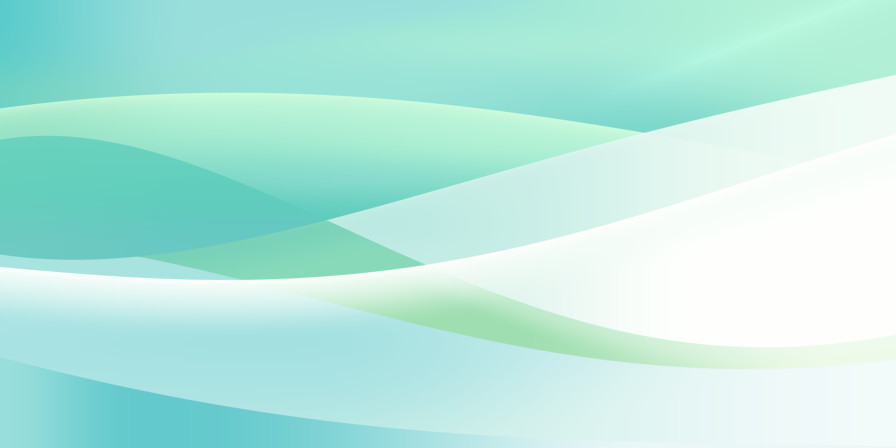
Write a WebGL 1 fragment shader that draws this background.

```glsl
precision highp float;
// Overlapping translucent ribbons in aqua, mint and white.
// Each edge is a smooth quartic curve of x; soft-edged layers are painted
// from back to front, shaded by the distance below their upper edge.

uniform vec2 u_resolution;

const vec3 AQUA = vec3(0.33, 0.79, 0.79);
const vec3 TEAL = vec3(0.36, 0.79, 0.74);
const vec3 SKY = vec3(0.60, 0.87, 0.86);
const vec3 MINT = vec3(0.71, 0.95, 0.84);
const vec3 GREEN = vec3(0.53, 0.85, 0.73);
const vec3 LEAF = vec3(0.62, 0.87, 0.69);
const vec3 PALE = vec3(0.78, 0.93, 0.90);
const vec3 MILK = vec3(0.94, 0.985, 0.96);
const vec3 WHITE = vec3(0.995, 1.0, 0.99);

// Quartic through heights at x = 0, 1/4, 1/2, 3/4 and 1 (Newton form).
float curve(float x, float a, float b, float c, float d, float e) {
  float t = 4.0 * x;
  float d2 = a - 2.0 * b + c;
  float d3 = -a + 3.0 * b - 3.0 * c + d;
  float d4 = a - 4.0 * b + 6.0 * c - 4.0 * d + e;
  return a + t * (b - a + (t - 1.0) / 2.0 * (d2
       + (t - 2.0) / 3.0 * (d3 + (t - 3.0) / 4.0 * d4)));
}

// Antialiased coverage of the side where depth is positive.
float cover(float depth, float soft) {
  return smoothstep(-soft, soft, depth);
}

// Light that fades on both sides of an edge.
float glow(float depth, float width) {
  return exp(-abs(depth) / width);
}

// Soft round spot, 1 at its centre.
float spot(vec2 p, vec2 centre, vec2 radius) {
  vec2 q = (p - centre) / radius;
  return exp(-dot(q, q));
}

vec3 backdrop(vec2 p) {
  vec3 col = mix(AQUA, SKY, smoothstep(-0.05, 0.22, p.x));
  float ribbon = 0.83 + 0.34 * (p.x - 0.12);
  float veil = smoothstep(0.02, -0.01, p.y - ribbon) * smoothstep(0.1, 0.3, p.x);
  col = mix(col, vec3(0.60, 0.90, 0.83), 0.55 * veil);
  col = mix(col, MINT, 0.85 * smoothstep(0.5, 0.95, p.x + 0.7 * (p.y - 0.9)));
  col = mix(col, MINT, 0.5 * spot(p, vec2(0.58, 0.90), vec2(0.22, 0.06)));
  col = mix(col, GREEN, 0.5 * spot(p, vec2(0.05, 0.78), vec2(0.16, 0.08)));
  col = mix(col, TEAL, 0.5 * spot(p, vec2(0.73, 0.70), vec2(0.20, 0.09)));
  float streak = glow(p.y - 0.82 - 0.75 * (p.x - 0.72), 0.035);
  return col + 0.04 * streak * smoothstep(0.6, 0.8, p.x);
}

// Mint upper leaf, with a darker fold on its left.
vec3 upperLeaf(vec2 p, float depth, float foldDepth, float soft) {
  vec3 col = mix(MINT, TEAL, smoothstep(0.0, 0.32, depth));
  col = mix(col, MINT, 0.6 * spot(p, vec2(0.55, 0.70), vec2(0.22, 0.06)));
  col = mix(col, GREEN, 0.6 * smoothstep(0.25, 0.0, p.x));
  col = mix(col, SKY, 0.3 * spot(p, vec2(0.38, 0.60), vec2(0.13, 0.035)));
  vec3 fold = mix(vec3(0.35, 0.80, 0.73), vec3(0.42, 0.78, 0.77),
                  smoothstep(0.60, 0.44, p.y));
  col = mix(col, fold, 0.75 * cover(foldDepth, soft));
  return mix(col, vec3(0.86, 1.0, 0.88), 0.65 * glow(depth, 0.022));
}

// Rising translucent band, green where the fold lies behind it.
vec3 risingBand(vec2 p, float depth, float leafDepth, float foldDepth,
                float rimDepth, float soft) {
  vec3 col = mix(PALE, MILK, smoothstep(0.50, 0.98, p.x));
  col = mix(col, SKY, 0.25 * spot(p, vec2(0.42, 0.50), vec2(0.12, 0.08)));
  col = mix(col, MILK, 0.6 * cover(leafDepth, soft) * smoothstep(0.6, 0.9, p.x));
  vec3 green = mix(vec3(0.47, 0.82, 0.72), GREEN, smoothstep(0.0, 0.10, depth));
  col = mix(col, green, cover(foldDepth, soft));
  col = mix(col, vec3(0.66, 0.89, 0.88), cover(rimDepth, soft));
  return mix(col, WHITE, 0.25 * glow(depth, 0.008) * smoothstep(0.2, 0.6, p.x));
}

// Broad lower sheet: aqua on the left, a white petal with a green rim.
vec3 lowerSheet(vec2 p, float depth, float foldDepth, float rimDepth, float soft) {
  vec3 sheet = mix(vec3(0.67, 0.89, 0.89), PALE, smoothstep(0.22, 0.45, depth));
  sheet = mix(sheet, vec3(0.62, 0.87, 0.87), 0.6 * spot(p, vec2(0.28, 0.24), vec2(0.24, 0.06)));
  sheet = mix(sheet, vec3(0.95, 0.98, 0.98), smoothstep(0.35, 1.0, p.x));
  vec3 petal = mix(vec3(0.86, 0.95, 0.92), WHITE, smoothstep(0.50, 0.78, p.x));
  vec3 green = mix(LEAF, vec3(0.93, 0.98, 0.90), smoothstep(0.56, 0.95, p.x));
  green = mix(green, MILK, 0.4 * smoothstep(0.07, 0.0, foldDepth));
  petal = mix(petal, green, cover(foldDepth, soft));
  vec3 col = mix(petal, sheet, cover(rimDepth, soft));
  col = mix(col, MILK, 0.7 * smoothstep(0.13, 0.02, depth));
  return mix(col, WHITE, glow(depth, 0.03));
}

void main() {
  vec2 p = gl_FragCoord.xy / u_resolution;
  float soft = 0.8 / u_resolution.y;

  // Depth below each edge.
  float leaf = curve(p.x, 0.758, 0.793, 0.766, 0.693, 0.607) - p.y;
  float band = curve(p.x, 0.432, 0.456, 0.583, 0.719, 0.833) - p.y;
  float fold = curve(p.x, 0.688, 0.607, 0.388, 0.240, 0.253) - p.y;
  float sweep = curve(p.x, 0.404, 0.375, 0.417, 0.542, 0.700) - p.y;
  float rim = curve(p.x, 0.464, 0.385, 0.260, 0.182, 0.198) - p.y;
  float base = curve(p.x, 0.203, 0.094, 0.034, 0.013, 0.003) - p.y;

  // Layers from back to front.
  vec3 col = backdrop(p);
  col = mix(col, upperLeaf(p, leaf, fold, soft), cover(leaf, soft));
  col = mix(col, risingBand(p, band, leaf, fold, rim, soft), cover(band, soft));
  col = mix(col, lowerSheet(p, sweep, fold, rim, soft), cover(sweep, soft));
  vec3 floorCol = mix(SKY, vec3(0.39, 0.79, 0.80), smoothstep(0.0, 0.15, p.x));
  floorCol = mix(floorCol, vec3(0.92, 0.97, 0.97), smoothstep(0.2, 0.75, p.x));
  col = mix(col, floorCol, cover(base, soft));

  gl_FragColor = vec4(clamp(col, 0.0, 1.0), 1.0);
}
```
